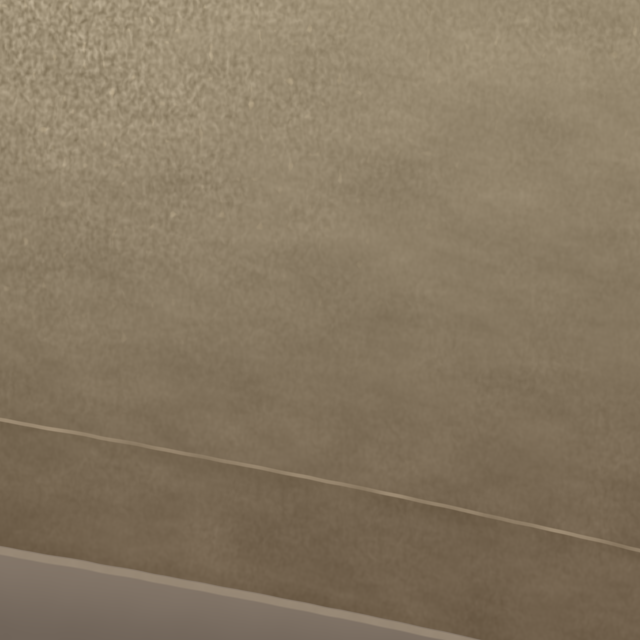
A Shadertoy shader for this texture:

```glsl
// Mottled taupe stone wall with grain fading from the upper left, a thin sloping joint and a pale skirting edge.

vec2 hashGradient(vec2 cell) {
    vec3 p = fract(cell.xyx * vec3(0.1031, 0.1030, 0.0973));
    p += dot(p, p.yzx + 33.33);
    float angle = 6.2832 * fract((p.x + p.y) * p.z);
    return vec2(cos(angle), sin(angle));
}

float gradientNoise(vec2 p) {
    vec2 i = floor(p), f = fract(p);
    vec2 u = f * f * f * (f * (f * 6.0 - 15.0) + 10.0);
    float a = dot(hashGradient(i), f);
    float b = dot(hashGradient(i + vec2(1, 0)), f - vec2(1, 0));
    float c = dot(hashGradient(i + vec2(0, 1)), f - vec2(0, 1));
    float d = dot(hashGradient(i + vec2(1, 1)), f - vec2(1, 1));
    return mix(mix(a, b, u.x), mix(c, d, u.x), u.y);
}

float fbm(vec2 p) {
    float sum = 0.0, amplitude = 0.55;
    for (int i = 0; i < 4; i++) {
        sum += amplitude * gradientNoise(p);
        p = mat2(1.6, 1.2, -1.2, 1.6) * p + 7.3;
        amplitude *= 0.55;
    }
    return sum;
}

// Soft-edged band of the given half width around distance zero
float band(float dist, float halfWidth, float blur) {
    return 1.0 - smoothstep(halfWidth - blur, halfWidth + blur, abs(dist));
}

vec3 wallColor(vec2 uv) {
    // Light falls from the top, a little stronger on the left
    vec3 color = mix(vec3(0.445, 0.38, 0.30), vec3(0.525, 0.468, 0.378), smoothstep(0.05, 0.58, uv.y));
    color = mix(color, vec3(0.605, 0.55, 0.45), smoothstep(0.42, 1.08, uv.y));
    vec2 toLight = uv - vec2(0.2, 0.95);
    color += 0.025 * exp(-5.0 * dot(toLight, toLight));
    color -= 0.018 * (1.0 - smoothstep(0.0, 0.2, uv.x)) * (1.0 - smoothstep(0.3, 0.75, uv.y));

    // Broad clouds, stretched along the slope of the joint
    vec2 slanted = vec2(uv.x, uv.y + 0.18 * uv.x);
    color += vec3(0.055, 0.053, 0.049) * fbm(slanted * vec2(5.0, 9.0) + 3.0);
    color += 0.035 * fbm(slanted * vec2(14.0, 32.0) + 11.0);

    // Coarse relief near the light, fine grain elsewhere
    float relief = 1.0 - smoothstep(0.0, 0.95, length((uv - vec2(0.08, 1.02)) * vec2(0.95, 1.15)));
    relief = max(relief, 0.45 * smoothstep(0.6, 1.0, uv.y));
    vec2 warped = uv + 0.006 * vec2(fbm(uv * 30.0), fbm(uv * 30.0 + 19.0));
    float grain = gradientNoise(warped * vec2(105.0, 80.0));
    grain += 0.7 * gradientNoise(warped * vec2(170.0, 135.0) + 41.0);
    float patches = 0.8 + 0.9 * fbm(uv * 9.0 + 23.0);
    color += grain * patches * mix(0.026, 0.16, relief * relief);

    // Sparse bright flecks
    float fleck = smoothstep(0.36, 0.65, gradientNoise(warped * vec2(65.0, 52.0) + 67.0));
    return color + vec3(0.13, 0.12, 0.10) * fleck * relief;
}

void mainImage(out vec4 fragColor, in vec2 fragCoord) {
    vec2 uv = fragCoord / iResolution.xy;
    float blur = max(0.0016, 1.0 / iResolution.y);
    vec3 color = wallColor(uv);

    // Thin joint, bowed slightly, with a faint shadow beneath
    float wobble = 0.0012 * gradientNoise(vec2(uv.x * 24.0, 2.5));
    float joint = uv.y - (0.344 - 0.172 * uv.x - 0.032 * uv.x * uv.x) + wobble;
    color -= 0.022 * smoothstep(-0.035, -0.002, joint) * (1.0 - smoothstep(-0.002, 0.002, joint));
    float jointLight = 0.72 + 0.5 * gradientNoise(vec2(uv.x * 18.0, 8.5));
    color = mix(color, vec3(0.625, 0.555, 0.46), jointLight * band(joint, 0.0029, blur));

    // Smooth surface below the wall
    float edge = uv.y - (0.1465 - 0.168 * uv.x - 0.035 * uv.x * uv.x) + wobble;
    vec3 lower = mix(vec3(0.44, 0.393, 0.35), vec3(0.515, 0.462, 0.41), smoothstep(0.0, 0.14, uv.y + 0.12 * uv.x));
    lower += 0.008 * fbm(uv * 12.0);
    color -= 0.02 * (1.0 - smoothstep(0.0, 0.03, edge));
    color = mix(color, lower, 1.0 - smoothstep(-blur, blur, edge));

    // Pale skirting edge
    float rim = band(edge + 0.0075, 0.0062, 1.3 * blur);
    vec3 rimColor = vec3(0.60, 0.54, 0.465) + 0.02 * fbm(uv * 40.0);
    color = mix(color, rimColor, 0.9 * rim);

    fragColor = vec4(clamp(color, 0.0, 1.0), 1.0);
}
```
